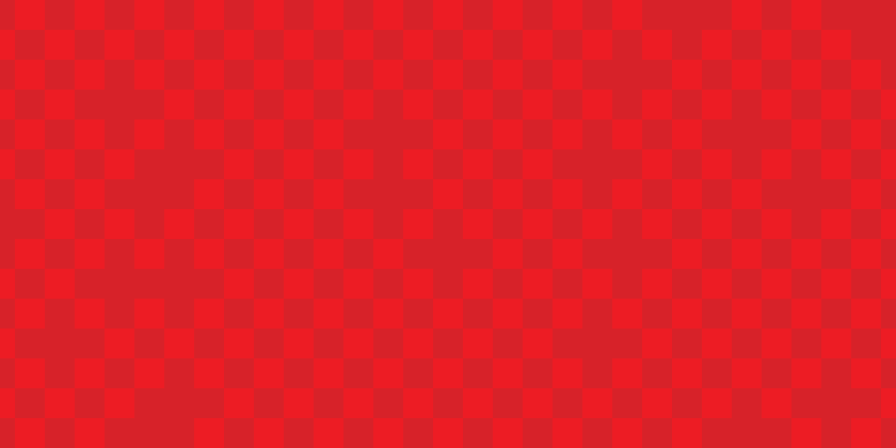
Reproduce this pattern procedurally as a Shadertoy shader.

```glsl
// A two-tone red checkerboard, 15 rows by 30 columns, shifted sideways by half a cell.
// A hash drops some bright squares, leaving irregular dark gaps in the grid.
// Edges are smoothed by blending the four cells around the nearest grid corner.

#define ROWS 15.0
#define GRID_SHIFT vec2(0.5, 0.0)
#define DROP_CHANCE 0.09
#define SEED 7u
#define DARK_RED vec3(0.845, 0.135, 0.16)
#define BRIGHT_RED vec3(0.93, 0.11, 0.14)

// Integer hash of a cell, from 0 to 1
float hashCell(ivec2 cell) {
    uint h = uint(cell.x) * 1597334677u ^ uint(cell.y) * 3812015801u ^ SEED * 2654435769u;
    h = (h ^ (h >> 16)) * 2146121005u;
    h = (h ^ (h >> 15)) * 2221713035u;
    h ^= h >> 16;
    return float(h >> 8) / 16777216.0;
}

// 1 for a bright square, 0 for a dark or dropped one
float brightSquare(vec2 cell) {
    float checker = mod(cell.x + cell.y, 2.0);
    return checker * step(DROP_CHANCE, hashCell(ivec2(cell)));
}

void mainImage(out vec4 fragColor, in vec2 fragCoord) {
    // Grid coordinates: one unit per cell
    float cellsPerPixel = ROWS / iResolution.y;
    vec2 p = fragCoord * cellsPerPixel + GRID_SHIFT;

    // Pixel coverage on either side of the nearest corner
    vec2 corner = floor(p + 0.5);
    vec2 side = clamp((p - corner) / cellsPerPixel + 0.5, 0.0, 1.0);

    // Blend the four cells that meet there
    float below = mix(brightSquare(corner - 1.0), brightSquare(corner - vec2(0.0, 1.0)), side.x);
    float above = mix(brightSquare(corner - vec2(1.0, 0.0)), brightSquare(corner), side.x);
    float bright = mix(below, above, side.y);

    fragColor = vec4(mix(DARK_RED, BRIGHT_RED, bright), 1.0);
}
```
